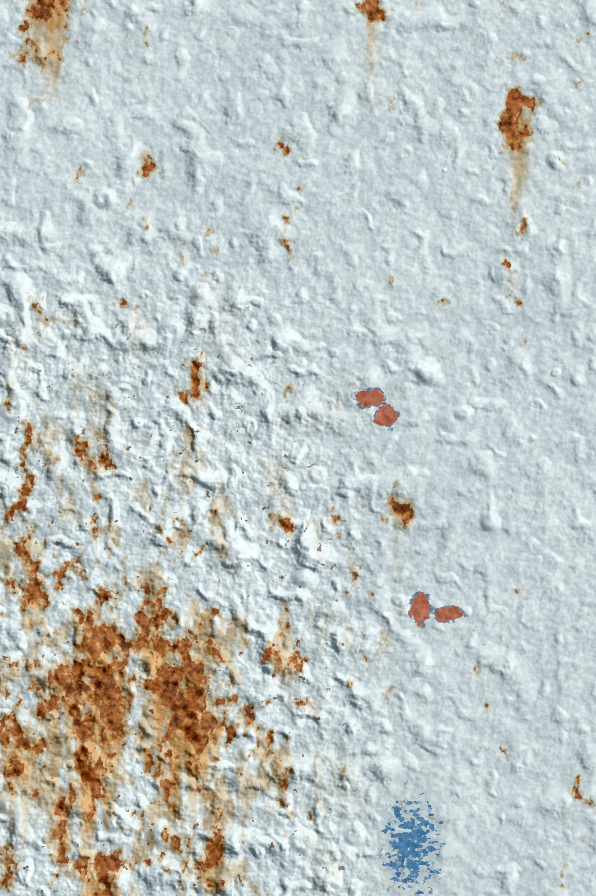
This texture is drawn by a Shadertoy shader. Its source:

```glsl
// Weathered pale blue-grey painted metal with blisters, rust patches, drip stains and chips.

#define RUST_BIAS_CLEAN -0.92
#define RUST_BIAS_WORN -0.34
#define RUST_RAGGEDNESS 0.85
#define DRIP_LENGTH 0.13
#define RELIEF 0.30
#define GRAIN 0.075
#define BLISTER_CELLS 14.0
#define LIGHT_DIR vec2(0.8, 0.6)

const vec3 PAINT = vec3(0.79, 0.84, 0.85);
const vec3 BEIGE = vec3(0.72, 0.67, 0.56);
const vec3 TAN = vec3(0.75, 0.56, 0.34);
const vec3 RUST = vec3(0.62, 0.37, 0.19);
const vec3 DARK_RUST = vec3(0.33, 0.18, 0.10);
const vec3 SALMON = vec3(0.67, 0.40, 0.32);
const vec3 BLUE = vec3(0.22, 0.43, 0.62);

vec2 hash2(vec2 p) {
    vec3 q = fract(p.xyx * vec3(0.1031, 0.1030, 0.0973));
    q += dot(q, q.yzx + 33.33);
    return fract((q.xx + q.yz) * q.zy);
}

float cornerSlope(vec2 cell, vec2 offset) {
    float a = 6.2832 * hash2(cell).x;
    return dot(vec2(cos(a), sin(a)), offset);
}

float gradientNoise(vec2 p) {
    vec2 i = floor(p), f = fract(p);
    vec2 u = f * f * f * (f * (f * 6.0 - 15.0) + 10.0);
    vec2 e = vec2(1.0, 0.0);
    return mix(mix(cornerSlope(i, f), cornerSlope(i + e, f - e), u.x),
               mix(cornerSlope(i + e.yx, f - e.yx), cornerSlope(i + 1.0, f - 1.0), u.x), u.y);
}

float fbm(vec2 p) {
    float sum = 0.0, amp = 1.0;
    for (int i = 0; i < 4; i++) {
        sum += amp * gradientNoise(p);
        p = mat2(1.6, 1.2, -1.2, 1.6) * p + 17.3;
        amp *= 0.55;
    }
    return sum;
}

float blob(vec2 p, vec2 centre, vec2 radii) {
    vec2 q = (p - centre) / radii;
    return exp(-dot(q, q));
}

// Wear is heaviest towards the lower left
float wear(vec2 p) {
    return (1.0 - smoothstep(0.2, 0.52, p.x)) * (1.0 - smoothstep(0.2, 0.92, p.y));
}

// Broad tendency to rust, gathered in upright columns
float rustCluster(vec2 p) {
    float bias = mix(RUST_BIAS_CLEAN, RUST_BIAS_WORN, wear(p));
    bias += 0.5 * blob(p, vec2(0.124, 0.225), vec2(0.065));
    bias += 1.0 * blob(p, vec2(0.055, 0.99), vec2(0.04, 0.085));
    bias += 1.2 * blob(p, vec2(0.414, 0.99), vec2(0.022));
    bias += 0.95 * blob(p, vec2(0.569, 0.87), vec2(0.028, 0.038));
    bias += 1.05 * blob(p, vec2(0.447, 0.431), vec2(0.03, 0.038));
    return bias + 0.75 * gradientNoise(p * vec2(17.0, 3.5) + 5.7)
                + 0.75 * gradientNoise(p * vec2(22.0, 13.0) + 40.0);
}

// Positive where the paint has rusted through
float rustField(vec2 p) {
    return rustCluster(p) + RUST_RAGGEDNESS * fbm(p * vec2(52.0, 40.0) + 11.0);
}

// Paint thickness: unevenness, rounded lumps and scattered blisters
float height(vec2 p) {
    float rough = mix(0.5, 1.15, smoothstep(0.0, 0.5, wear(p)));
    float uneven = fbm(p * 34.0);
    vec2 bent = p + 0.006 * uneven;
    float h = 0.005 * uneven;
    h += 0.011 * smoothstep(0.08, 0.6, gradientNoise(bent * 25.0 + 9.0));
    h += 0.006 * smoothstep(0.1, 0.6, gradientNoise(bent * 52.0 + 3.0));
    h *= rough;
    vec2 g = p * BLISTER_CELLS, cell = floor(g);
    float wobble = 0.08 * uneven;
    for (int y = -1; y <= 1; y++)
    for (int x = -1; x <= 1; x++) {
        vec2 c = cell + vec2(x, y);
        vec2 rnd = hash2(c + 71.0), pos = hash2(c + 13.0);
        float r = mix(0.08, 0.25, rnd.y * rnd.y);
        float d = length(g - c - pos) + wobble;
        float present = step(rnd.x, 0.14 + 0.4 * wear(p));
        h += present * 0.4 * r / BLISTER_CELLS * (1.0 - smoothstep(0.3 * r, r, d));
    }
    return h;
}

void mainImage(out vec4 fragColor, in vec2 fragCoord) {
    vec2 p = fragCoord / iResolution.y;
    float worn = wear(p);
    float cluster = rustCluster(p);
    float rust = rustField(p);
    float fine = fbm(p * 105.0);
    float grain = fbm(p * 150.0 + 8.0);

    // Stains run down from the rust above and soak around it
    float drip = 0.0;
    for (int i = 1; i <= 10; i++) {
        float t = (float(i) + 0.8 * grain) / 10.0;
        drip += smoothstep(-0.18, 0.2, rustCluster(p + vec2(0.0, t * DRIP_LENGTH))) * (1.1 - t);
    }
    drip *= 0.2 * (0.8 + 1.5 * gradientNoise(p * vec2(95.0, 7.0)));
    float stain = drip + 0.3 * smoothstep(-0.35, 0.1, cluster) + 0.4 * smoothstep(-0.35, 0.0, rust);
    stain += 0.45 * worn * smoothstep(-0.05, 0.4, fbm(p * vec2(26.0, 12.0) + 3.0));
    stain += 0.12 * fine * smoothstep(0.02, 0.2, stain);

    // Pale paint with side-lit relief and fine grain
    float e = 0.0014;
    float slope = (height(p - LIGHT_DIR * e) - height(p + LIGHT_DIR * e)) / (2.0 * e);
    float shade = clamp(RELIEF * slope, -0.42, 0.15);
    shade += GRAIN * grain + 0.04 * fbm(p * 6.0) - 0.015;
    vec3 color = mix(PAINT, BEIGE, smoothstep(0.05, 0.5, stain));
    color = mix(color, TAN, 0.85 * smoothstep(0.55, 1.0, stain + 0.2 * fine));
    color += shade * vec3(1.0, 0.98, 0.94);

    // Chips bare an older red coat with a broken blue rim
    float chip = max(blob(p, vec2(0.412, 0.556), vec2(0.018, 0.013)),
                 max(blob(p, vec2(0.43, 0.535), vec2(0.015, 0.016)),
                 max(blob(p, vec2(0.47, 0.32), vec2(0.014, 0.02)),
                     blob(p, vec2(0.502, 0.315), vec2(0.018, 0.011)))));
    float ragged = chip + 0.4 * fbm(p * 62.0 + 6.0) * smoothstep(0.05, 0.4, chip);
    float rim = smoothstep(0.33, 0.45, ragged) * smoothstep(-0.1, 0.15, fine);
    color = mix(color, BLUE * 0.85, 0.75 * rim);
    color = mix(color, SALMON + 0.12 * fine + 0.5 * shade, smoothstep(0.45, 0.58, ragged));

    // Flecked patch of blue undercoat
    float patchMask = blob(p, vec2(0.458, 0.056), vec2(0.036, 0.06));
    float flecks = patchMask + 0.9 * fbm(p * vec2(105.0, 130.0));
    color = mix(color, vec3(0.62, 0.68, 0.68), 0.6 * patchMask);
    color = mix(color, BLUE + 0.15 * grain, 0.85 * smoothstep(0.6, 0.85, flecks) * smoothstep(0.1, 0.35, patchMask));

    // Grainy rust, shadowed by the paint lip on the lit side
    float rustMask = smoothstep(-0.05, 0.1, rust);
    float lip = 1.0 - smoothstep(-0.1, 0.05, rustField(p + LIGHT_DIR * 0.004));
    vec3 rustColor = mix(TAN, RUST, smoothstep(-0.3, 0.05, 0.7 * fine + 0.5 * rust));
    float depth = smoothstep(0.0, 0.55, 0.7 * fine + 0.25 * rust + 0.5 * gradientNoise(p * 32.0));
    rustColor = mix(rustColor, DARK_RUST, max(0.9 * depth, 0.45 * lip));
    rustColor += 0.5 * shade + 0.08 * grain;
    color = mix(color, rustColor, rustMask);

    // Tiny dark pits
    float pits = smoothstep(0.5, 0.7, fbm(p * 80.0 + 2.0));
    color = mix(color, DARK_RUST, 0.7 * pits * smoothstep(0.0, 0.6, worn));

    fragColor = vec4(clamp(color, 0.0, 1.0), 1.0);
}
```
